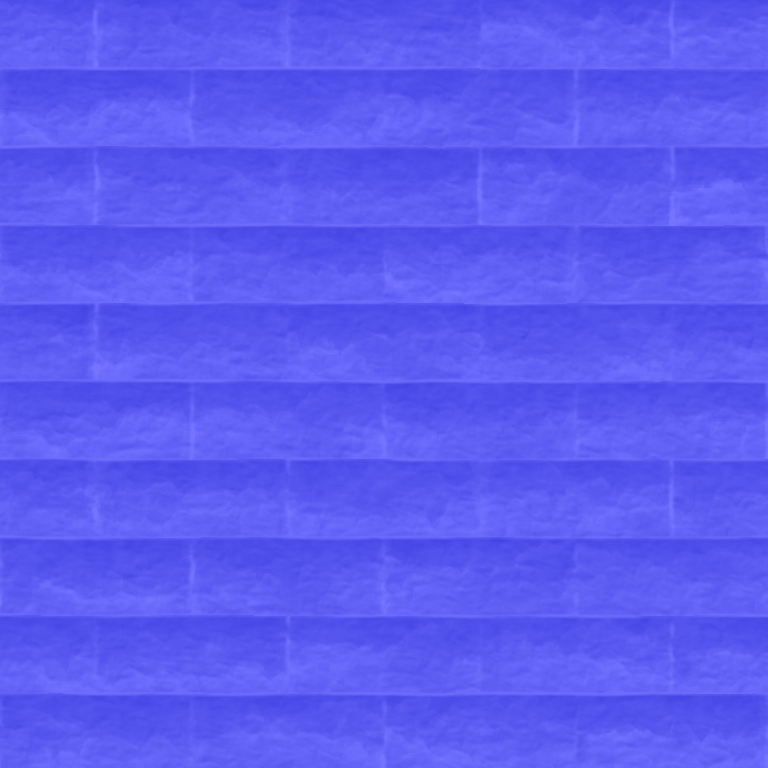
This texture map is drawn by a Shadertoy shader. Its source:

```glsl
// Blue split-face stone bricks in running bond, with billowing ledges and worn pale joints.

const float COLUMNS = 4.0;          // bricks across the canvas
const float ROW_HEIGHT = 0.1018;    // course pitch, canvas units
const float FIRST_JOINT = 0.0892;   // first horizontal joint, from the top
const float BED_WIDTH = 0.0024;     // half width of horizontal joints
const float HEAD_WIDTH = 0.0034;    // half width of vertical joints
const int LEDGES = 4;               // overlapping ledges on each stone
const float LEDGE_LIGHT = 0.19;     // brightness of ledge rims
const float RELIEF = 0.55;          // strength of the lumpy shading
const float GRAIN = 0.30;           // strength of the fine streaks
const vec3 SHADE = vec3(0.265, 0.265, 0.895);
const vec3 LIGHT = vec3(0.440, 0.440, 1.000);

float hash(vec2 p) {
    vec3 q = fract(vec3(p.xyx) * 0.1031);
    q += dot(q, q.yzx + 33.33);
    return fract((q.x + q.y) * q.z);
}

float noise(vec2 p) {
    vec2 i = floor(p), f = fract(p);
    f = f * f * (3.0 - 2.0 * f);
    return mix(mix(hash(i), hash(i + vec2(1, 0)), f.x),
               mix(hash(i + vec2(0, 1)), hash(i + vec2(1, 1)), f.x), f.y);
}

float fbm(vec2 p) {
    float sum = 0.0, amp = 0.5;
    for (int i = 0; i < 5; i++) {
        sum += amp * noise(p);
        p = mat2(1.6, 1.2, -1.2, 1.6) * p + 7.3;
        amp *= 0.5;
    }
    return sum;
}

// Rounded lumps with sharp creases between them
float lumps(vec2 p) {
    p += 0.7 * vec2(fbm(p * 1.3), fbm(p * 1.3 + 19.0));
    return abs(noise(p) - 0.5) + 0.5 * abs(noise(p * 2.1 + 5.0) - 0.5)
         + 0.25 * abs(noise(p * 4.3 + 11.0) - 0.5);
}

// Scalloped ledges: a crisp lit rim on top, fading downwards
float ledges(vec2 p, float down, float seed) {
    float sum = 0.0;
    vec2 warp = vec2(fbm(p * 3.0), fbm(p * 3.0 + 17.0)) - 0.48;
    for (int i = 0; i < LEDGES; i++) {
        float k = float(i);
        float x = p.x + 0.35 * warp.x + 23.0 * k;
        float scallop = abs(noise(vec2(x * 2.6, k)) - 0.5) + 0.45 * abs(noise(vec2(x * 6.5, k + 9.0)) - 0.5);
        float top = 0.40 + 0.14 * k + 0.2 * (seed - 0.5) + 0.42 * (noise(vec2(x * 0.9, k + 4.0)) - 0.5);
        float depth = down - top + 0.40 * scallop + 0.22 * warp.y;
        float present = smoothstep(0.25, 0.65, noise(vec2(x * 1.3 + 5.0, k + 30.0)));
        sum += present * smoothstep(-0.025, 0.035, depth) * exp(-max(depth, 0.0) * 5.0);
    }
    return sum;
}

// Brightness of one stone face; q runs right and down in row heights
float stoneFace(vec2 q, float down, vec2 id) {
    float seed = hash(id + 3.7);
    vec2 p = q + 40.0 * vec2(seed, hash(id + 9.1));
    float tone = 0.25 + 0.36 * smoothstep(0.05, 0.95, down);
    tone += LEDGE_LIGHT * ledges(p, down, seed);

    // Lumps lit from above
    vec2 lumpPos = p * vec2(3.2, 5.0);
    float slope = lumps(lumpPos) - lumps(lumpPos - vec2(0.08, 0.26));
    tone += RELIEF * slope * (0.45 + 0.4 * smoothstep(0.15, 0.5, down));

    // Broad stains and fine streaks
    tone += 0.26 * (fbm(p * vec2(1.6, 2.6) + 31.0) - 0.48);
    tone += GRAIN * (fbm(p * vec2(8.0, 15.0)) - 0.48);
    return tone + 0.05 * (hash(id + 21.0) - 0.5);
}

// Soft line of the given half width
float joint(float dist, float halfWidth) {
    float soft = max(halfWidth, 1.0 / iResolution.y);
    return 1.0 - smoothstep(0.1 * soft, 1.6 * soft, abs(dist));
}

void mainImage(out vec4 fragColor, in vec2 fragCoord) {
    vec2 uv = fragCoord / iResolution.xy;
    uv.y = 1.0 - uv.y;

    // Running bond: alternate courses shift by half a brick
    float course = (uv.y - FIRST_JOINT) / ROW_HEIGHT;
    course += 0.022 * (noise(vec2(uv.x * 14.0, floor(course + 0.5) * 3.0 + 60.0)) - 0.5);
    float row = floor(course);
    float down = course - row;
    float along = uv.x * COLUMNS + 0.5 * mod(row, 2.0);
    float seam = floor(along + 0.5);
    float waver = 0.005 * (fbm(vec2(seam * 7.0 + 2.0, course * 5.0 + 80.0)) - 0.48);
    float headDist = (along - seam) / COLUMNS + waver;

    // Neighbouring faces blend softly across the seam
    vec2 id = vec2(seam, row) + 20.0;
    vec2 q = vec2(uv.x / ROW_HEIGHT, course);
    float side = smoothstep(-0.003, 0.003, headDist);
    float tone = mix(stoneFace(q, down, id - vec2(1, 0)), stoneFace(q, down, id), side);

    // Vertical joints: worn, patchy and of uneven strength
    vec2 seamId = vec2(seam, row + 50.0);
    float wear = smoothstep(0.25, 0.7, fbm(vec2(seam * 13.0 + 3.0, course * 6.0 + 90.0)));
    float strength = mix(0.04, 0.50, hash(seamId)) * wear;
    tone += strength * joint(headDist, HEAD_WIDTH);

    // Chipped pale shoulders beside some vertical joints
    float ragged = headDist + 0.03 * (fbm(vec2(uv.x * 50.0, course * 5.0 + 70.0)) - 0.48);
    tone += 0.16 * hash(seamId + 5.0) * (1.0 - smoothstep(0.004, 0.013, abs(ragged)));

    // Horizontal joints: patchy pale line above a narrow shadow
    float bed = floor(course + 0.5);
    float bedDist = (course - bed) * ROW_HEIGHT;
    float bedWear = 0.25 + 0.6 * smoothstep(0.25, 0.7, fbm(vec2(uv.x * 15.0, bed * 5.0 + 70.0)));
    tone = mix(tone, 0.95, bedWear * joint(bedDist, BED_WIDTH));
    tone -= 0.05 * smoothstep(0.002, 0.005, bedDist) * (1.0 - smoothstep(0.005, 0.02, bedDist));

    fragColor = vec4(mix(SHADE, LIGHT, clamp(tone, 0.0, 1.08)), 1.0);
}
```
